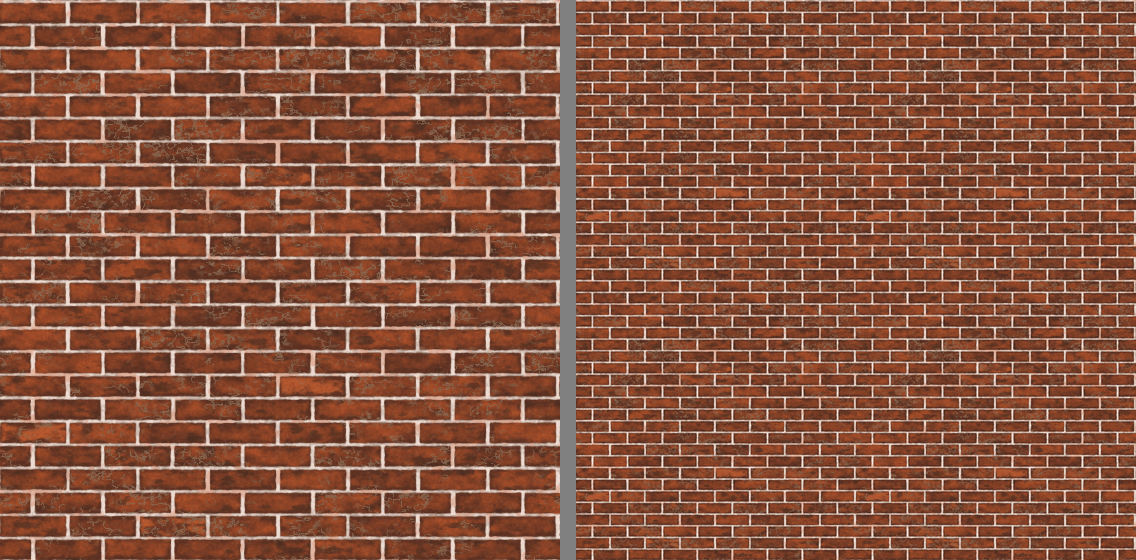
Left: one tile. Right: repeated 2 by 2.
This texture is drawn by a WebGL 2 fragment shader. Its source:

```glsl
#version 300 es
precision highp float;

uniform vec2 u_resolution;
out vec4 fragColor;

#define GRID vec2(8.0, 24.0)       // bricks across and down
#define SHIFT vec2(0.03, 0.06)     // bond offset, in bricks
#define JOINT vec2(0.0076, 0.0060) // mortar widths
#define CORNER 0.0022              // brick corner radius
#define WOBBLE 0.0026              // roughness of brick outlines
#define JITTER 0.0016              // placement error of each brick
#define RIM 0.0095                 // width of the burnt brick edge
#define SCUFF 0.85                 // strength of the grey crazing

const vec3 BURNT = vec3(0.37, 0.195, 0.135);
const vec3 RUST = vec3(0.605, 0.285, 0.155);
const vec3 EMBER = vec3(0.74, 0.36, 0.19);
const vec3 DUST = vec3(0.53, 0.41, 0.32);
const vec3 SOOT = vec3(0.27, 0.17, 0.13);
const vec3 GROUT_GREY = vec3(0.60, 0.50, 0.45);
const vec3 GROUT_PALE = vec3(0.93, 0.86, 0.82);
const vec3 GROUT_PEACH = vec3(0.86, 0.63, 0.53);

// Integer hash: three independent values in 0..1
vec3 hash(vec2 cell, float seed) {
    uvec3 v = uvec3(vec3(cell, seed)) * 1664525u + 1013904223u;
    v.x += v.y * v.z; v.y += v.z * v.x; v.z += v.x * v.y;
    v ^= v >> 16u;
    v.x += v.y * v.z; v.y += v.z * v.x; v.z += v.x * v.y;
    return vec3(v >> 8u) / 16777216.0;
}

// Value noise that wraps over the unit square
float noise(vec2 uv, vec2 freq, float seed) {
    vec2 p = uv * freq, i = floor(p), f = fract(p);
    f = f * f * (3.0 - 2.0 * f);
    vec2 a = mod(i + 0.5, freq), b = mod(i + 1.5, freq);
    return mix(mix(hash(a, seed).x, hash(vec2(b.x, a.y), seed).x, f.x),
               mix(hash(vec2(a.x, b.y), seed).x, hash(b, seed).x, f.x), f.y);
}

float fbm(vec2 uv, vec2 freq, float seed) {
    float sum = 0.0, gain = 0.533;
    for (int k = 0; k < 4; k++) {
        sum += gain * noise(uv, freq, seed + float(k));
        freq *= 2.0;
        gain *= 0.5;
    }
    return sum;
}

float roundedBox(vec2 p, vec2 halfSize, float radius) {
    vec2 q = abs(p) - halfSize + radius;
    return length(max(q, 0.0)) + min(max(q.x, q.y), 0.0) - radius;
}

vec3 brickFace(vec2 uv, float inset, float height, vec3 rnd, float seed) {
    float blotch = fbm(uv, vec2(40.0, 72.0), seed);
    float grain = fbm(uv, vec2(160.0), seed + 7.0);

    // Warm centre, burnt edges heavier along the bottom
    float core = smoothstep(0.0, RIM, inset + (blotch - 0.5) * 0.012);
    float heat = 0.06 + 0.50 * core + 1.3 * (blotch - 0.5) + 0.5 * (grain - 0.5);
    heat += 0.50 * (rnd.x - 0.5) + 0.10 * height + 0.08;
    vec3 color = mix(BURNT, RUST, clamp(heat, 0.0, 1.15));

    // A few bricks glow orange
    float glow = step(0.965, rnd.y) * core * smoothstep(0.35, 0.6, blotch);
    color = mix(color, EMBER, 0.75 * glow);

    // Soot smudges
    float smudge = fbm(uv, vec2(32.0, 64.0), seed + 13.0);
    color = mix(color, SOOT, 0.6 * smoothstep(0.60, 0.78, smudge));

    // Crazed veins and pale flecks in worn patches
    float wear = smoothstep(0.48, 0.68, fbm(uv, vec2(24.0, 48.0), seed + 19.0) + 0.34 * (rnd.z - 0.5));
    float vein = 1.0 - smoothstep(0.015, 0.075, abs(fbm(uv, vec2(72.0, 96.0), seed + 25.0) - 0.5));
    float fleck = smoothstep(0.72, 0.88, noise(uv, vec2(144.0), seed + 31.0));
    color = mix(color, DUST, SCUFF * max(vein * wear, 0.45 * fleck * (0.25 + wear)));
    return color * (0.94 + 0.12 * noise(uv, vec2(320.0), seed + 37.0));
}

vec3 mortar(vec2 uv, float depth, float upright) {
    float cloud = fbm(uv, vec2(56.0), 401.0);
    float grit = noise(uv, vec2(240.0), 409.0);
    float light = smoothstep(-0.0004, 0.0030, depth) * 0.75 + 0.25 * upright;
    light += 0.9 * (cloud - 0.5) + 0.45 * (grit - 0.5);
    vec3 color = mix(GROUT_GREY, GROUT_PALE, clamp(light, 0.0, 1.0));
    float stain = smoothstep(0.54, 0.70, fbm(uv, vec2(40.0), 419.0));
    return mix(color, GROUT_PEACH, 0.65 * stain);
}

void main() {
    vec2 uv = gl_FragCoord.xy / u_resolution;
    float pixel = 1.0 / min(u_resolution.x, u_resolution.y);

    // Running bond: alternate courses move by half a brick
    vec2 p = uv * GRID + SHIFT;
    p.x += 0.5 * mod(floor(p.y) + 1.0, 2.0);
    vec2 id = mod(floor(p) + 0.5, GRID) - 0.5;
    vec2 local = (fract(p) - 0.5) / GRID;
    vec3 rnd = hash(id, 101.0);
    float seed = 500.0 + 50.0 * (id.x + GRID.x * id.y);

    // Brick outline with slight misplacement and chipped edges
    vec2 halfSize = 0.5 / GRID - 0.5 * JOINT;
    vec2 nudge = (hash(id, 211.0).xy - 0.5) * JITTER * vec2(1.0, 0.5);
    float dist = roundedBox(local - nudge, halfSize, CORNER);
    dist += (fbm(uv, vec2(112.0), 307.0) - 0.5) * WOBBLE;

    float upright = smoothstep(-0.001, 0.001, abs(local.x) - halfSize.x);
    vec3 face = brickFace(uv, -dist, local.y / halfSize.y, rnd, seed);
    vec3 grout = mortar(uv, dist, upright);
    float soft = max(0.0009, 0.7 * pixel);
    fragColor = vec4(mix(face, grout, smoothstep(-soft, soft, dist)), 1.0);
}
```
